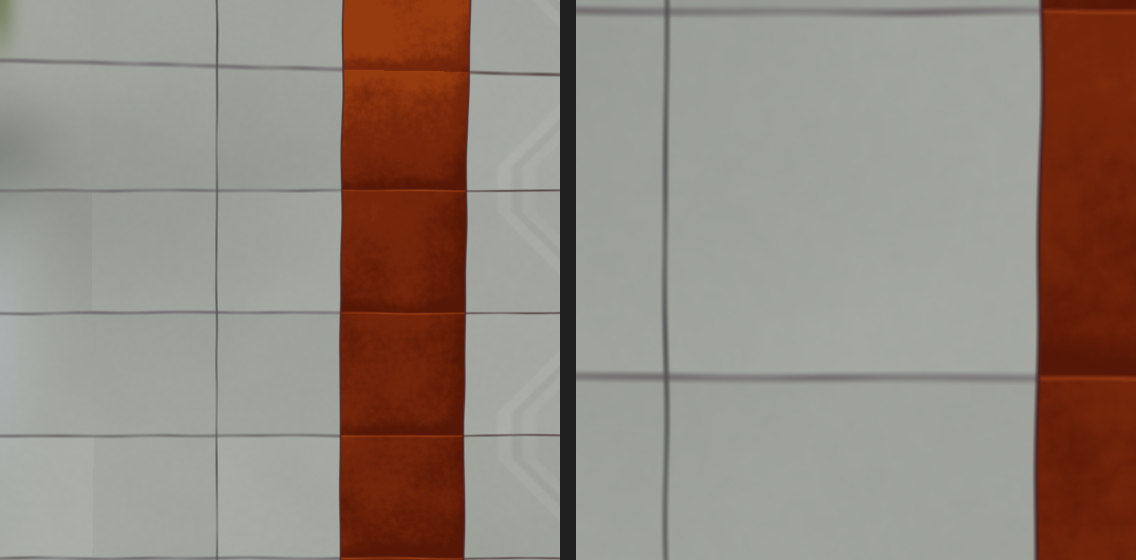
Left: the whole. Right: its middle third, enlarged.
Write a WebGL 1 fragment shader that draws this texture.

```glsl
precision highp float;
uniform vec2 u_resolution;

vec2 gradientAt(vec2 cell) {
  float n = fract(sin(dot(cell, vec2(127.1, 311.7))) * 4375.85);
  return vec2(cos(6.2832 * n), sin(6.2832 * n));
}

float gradientNoise(vec2 p) {
  vec2 i = floor(p), f = fract(p);
  vec2 w = f * f * f * (f * (f * 6.0 - 15.0) + 10.0);
  float a = dot(gradientAt(i), f);
  float b = dot(gradientAt(i + vec2(1, 0)), f - vec2(1, 0));
  float c = dot(gradientAt(i + vec2(0, 1)), f - vec2(0, 1));
  float d = dot(gradientAt(i + vec2(1, 1)), f - vec2(1, 1));
  return mix(mix(a, b, w.x), mix(c, d, w.x), w.y);
}

float fbm(vec2 p) {
  float sum = 0.0, amp = 0.5;
  for (int i = 0; i < 4; i++) {
    sum += amp * gradientNoise(p);
    p = p * 2.03 + 17.3;
    amp *= 0.5;
  }
  return sum;
}

float blob(vec2 p, vec2 center, vec2 size) {
  vec2 q = (p - center) / size;
  return exp(-dot(q, q));
}

// Soft stroke around distance zero
float stroke(float d, float halfWidth, float blur) {
  return 1.0 - smoothstep(max(halfWidth - blur, 0.0), halfWidth + blur, d);
}

// Faint concentric octagon bands, repeating every second row
float octagonRelief(vec2 p, float blur) {
  float dx = 1.1 - p.x;
  float dy = abs(mod(p.y - 0.222 + 0.22, 0.44) - 0.22);
  float d = max(dx, dx + dy - 0.04);
  return stroke(abs(d - 0.199), 0.013, blur) + 0.7 * stroke(abs(d - 0.155), 0.012, blur)
       - 0.5 * stroke(abs(d - 0.177), 0.009, blur);
}

vec3 glazedWhite(vec2 uv, vec2 cell, float px) {
  float shade = 0.012 * gradientAt(cell).x + 0.025 * fbm(uv * 5.0) + 0.012 * fbm(uv * 75.0);
  shade -= 0.11 * blob(uv, vec2(-0.02, 0.73), vec2(0.12, 0.1));
  shade -= 0.05 * blob(uv, vec2(0.25, 0.65), vec2(0.3, 0.2));
  shade += 0.05 * blob(uv, vec2(0.0, 0.42), vec2(0.1, 0.2));
  shade += 0.02 * blob(uv, vec2(0.2, 0.1), vec2(0.3, 0.2));
  shade += 0.022 * octagonRelief(uv, px + 0.003) * step(4.0, cell.x);
  vec3 color = vec3(0.632, 0.648, 0.622) + shade;
  color.b += 0.03 * blob(uv, vec2(0.0, 0.38), vec2(0.04, 0.2));
  return color - vec3(0.16, 0.14, 0.24) * blob(uv, vec2(0.0, 1.0), vec2(0.025, 0.08));
}

vec3 glazedRust(vec2 uv, vec2 f) {
  float glow = 0.27 + 0.65 * smoothstep(0.62, 0.95, uv.y);
  glow += 0.22 * (f.y - 0.5) + 0.15 * (0.5 - f.x) + 0.55 * fbm(uv * 9.0) + 0.25 * fbm(uv * 80.0);
  glow -= 0.3 * (1.0 - smoothstep(0.0, 0.16, f.y)) + 0.2 * smoothstep(0.85, 1.0, f.x);
  vec3 color = mix(vec3(0.34, 0.09, 0.022), vec3(0.46, 0.15, 0.04), smoothstep(-0.1, 0.5, glow));
  return mix(color, vec3(0.59, 0.23, 0.06), smoothstep(0.5, 0.95, glow));
}

void main() {
  vec2 uv = gl_FragCoord.xy / u_resolution;
  float px = 1.0 / min(u_resolution.x, u_resolution.y);

  // Hand-laid grid: wider toward the top, upper row tilted, joints wavering
  vec2 p = uv + 0.003 * vec2(gradientNoise(vec2(uv.x * 3.0, uv.y * 9.0)),
                             gradientNoise(uv.yx * 8.0 + 5.0));
  p.y += 0.026 * (uv.x - 0.5) * smoothstep(0.64, 0.88, uv.y);
  vec2 pitch = vec2(0.2205 + 0.006 * uv.y * uv.y, 0.219);
  vec2 g = (p - vec2(0.387, 0.003)) / pitch + vec2(2.0, 0.0);
  vec2 cell = floor(g), f = fract(g);
  vec2 edge = (0.5 - abs(f - 0.5)) * pitch;

  // Glazes, blended across the band sides
  float bandSide = (abs(g.x - 3.5) - 0.5) * pitch.x;
  float inBand = 1.0 - smoothstep(-px, px, bandSide);
  vec3 white = glazedWhite(uv, cell, px);
  vec3 rust = glazedRust(uv, f);

  // Horizontal joints: soft grey on white, lit orange lip on rust
  float wear = 0.8 + 0.5 * gradientNoise(uv * 14.0);
  float rightSide = step(3.5, g.x);
  vec3 grout = mix(vec3(0.45, 0.43, 0.44), vec3(0.35, 0.29, 0.28), rightSide);
  float softness = mix(0.0028, 0.0012, rightSide) + 0.002 * smoothstep(0.7, 0.85, uv.y);
  white = mix(white, grout, wear * stroke(edge.y, 0.0016, softness + 0.5 * px));
  float lip = mix(0.8, 0.25, smoothstep(0.7, 0.85, uv.y));
  rust = mix(rust, vec3(0.62, 0.25, 0.09), lip * wear * stroke(edge.y, 0.0014, 0.001 + 0.5 * px));

  // Vertical joints: thin and dark, sharper toward the top
  float seam = stroke(edge.x, 0.0014, 0.0014 + 0.5 * px) * mix(0.75, 1.0, uv.y);
  white = mix(white, vec3(0.31, 0.31, 0.31), seam * wear * step(bandSide, 0.3) * step(0.01, abs(bandSide)));
  vec3 color = mix(white, rust, inBand);
  color = mix(color, vec3(0.27, 0.13, 0.14), 0.75 * stroke(abs(bandSide), 0.0014, 0.001 + 0.5 * px));

  gl_FragColor = vec4(color, 1.0);
}
```
